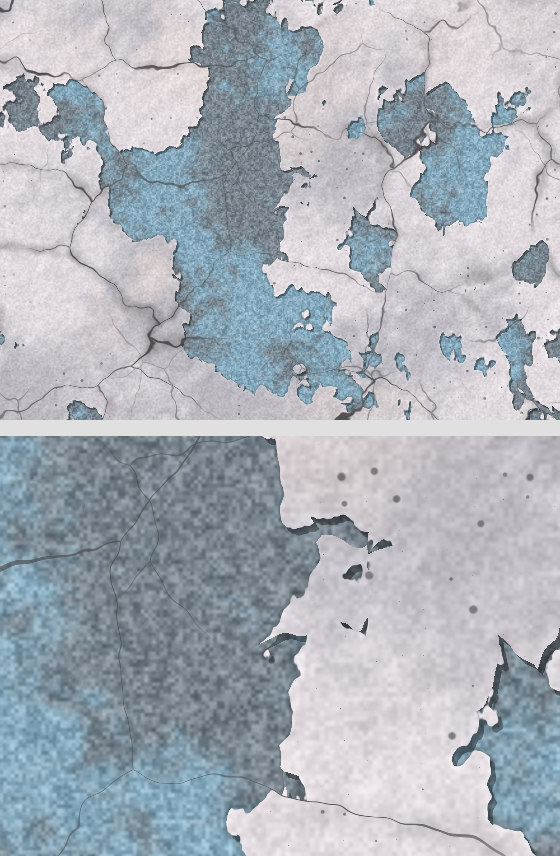
Top: the whole. Bottom: its middle third, enlarged.
This texture is drawn by a WebGL 2 fragment shader. Its source:

```glsl
#version 300 es
precision highp float;
// Cracked pale plaster paint flaking away from a grainy blue-grey wall.

uniform vec2 u_resolution;
out vec4 outColor;

const vec3 PAINT_LIGHT = vec3(0.880, 0.858, 0.876);
const vec3 PAINT_MID   = vec3(0.735, 0.725, 0.755);
const vec3 PAINT_WARM  = vec3(0.900, 0.855, 0.845);
const vec3 WALL_BLUE   = vec3(0.530, 0.670, 0.745);
const vec3 WALL_GREY   = vec3(0.475, 0.520, 0.555);
const vec3 CRACK_DARK  = vec3(0.270, 0.260, 0.270);
const vec2 PEEL_CENTER = vec2(0.54, 0.46);   // as a share of the canvas
const float PEEL_INNER = 0.28;
const float PEEL_OUTER = 0.66;
const float PEEL_SCALE = 5.4;
const float PLATE_SCALE = 3.3;               // paint plates per canvas height
const float CHIP_SCALE = 15.0;
const float HAIRLINE_SCALE = 5.0;
const float PIT_SCALE = 48.0;
const vec2 SHADOW_OFFSET = vec2(-0.004, 0.005);

vec2 hash22(vec2 cell) {
  uvec2 v = uvec2(ivec2(cell)) * 1664525u + 1013904223u;
  v.x += v.y * 1664525u;
  v.y += v.x * 1664525u;
  v ^= v >> 16u;
  v.x += v.y * 1664525u;
  v.y += v.x * 1664525u;
  v ^= v >> 16u;
  return vec2(v & 65535u) / 65535.0;
}

float noise(vec2 p) {
  vec2 i = floor(p), f = p - i;
  f = f * f * (3.0 - 2.0 * f);
  vec2 s = vec2(0.0, 1.0);
  return mix(mix(hash22(i).x, hash22(i + s.yx).x, f.x),
             mix(hash22(i + s.xy).x, hash22(i + s.yy).x, f.x), f.y);
}

float fbm(vec2 p) {
  float sum = 0.0, amp = 0.516;
  for (int i = 0; i < 5; i++) {
    sum += amp * noise(p);
    p = mat2(1.6, 1.2, -1.2, 1.6) * p + 17.3;
    amp *= 0.5;
  }
  return sum;
}

// Bends straight cell borders into wandering, slightly ragged fractures.
vec2 warp(vec2 p) {
  vec2 bend = vec2(fbm(p * 4.5 + 31.0), fbm(p * 4.5 + 67.0)) - 0.5;
  vec2 ragged = vec2(noise(p * 45.0 + 3.0), noise(p * 45.0 + 29.0)) - 0.5;
  return p + 0.20 * bend + 0.010 * ragged;
}

// Voronoi plates: x = distance to the border, y = random value of the plate.
vec2 plates(vec2 p) {
  vec2 base = floor(p), f = p - base, nearest = vec2(0.0), nearCell = vec2(0.0);
  float best = 8.0, border = 8.0;
  for (int y = -1; y <= 1; y++)
    for (int x = -1; x <= 1; x++) {
      vec2 cell = vec2(x, y);
      vec2 r = cell + hash22(base + cell) - f;
      if (dot(r, r) < best) { best = dot(r, r); nearest = r; nearCell = cell; }
    }
  for (int y = -2; y <= 2; y++)
    for (int x = -2; x <= 2; x++) {
      vec2 cell = nearCell + vec2(x, y);
      vec2 r = cell + hash22(base + cell) - f, d = r - nearest;
      if (dot(d, d) > 1e-4) border = min(border, dot(0.5 * (r + nearest), normalize(d)));
    }
  return vec2(border, hash22(base + nearCell + 91.0).y);
}

// x = peel level, positive where the wall is bare; y = distance to a plate border.
vec2 peel(vec2 p, float aspect) {
  vec2 bent = warp(p);
  vec2 plate = plates(bent * PLATE_SCALE);
  float chip = plates(bent * CHIP_SCALE * vec2(1.2, 0.8)).y;
  float reach = length(p - PEEL_CENTER * vec2(aspect, 1.0));
  float level = fbm(p * PEEL_SCALE + 8.0) - 0.5;
  level += mix(0.085, -0.23, smoothstep(PEEL_INNER, PEEL_OUTER, reach));
  level += 0.13 * (plate.y - 0.5) + 0.09 * (chip - 0.5);
  level += 0.20 * (fbm(p * vec2(26.0, 16.0)) - 0.5);
  return vec2(level, plate.x / PLATE_SCALE);
}

// Sparse round pits, one at most in each grid cell.
float pitMask(vec2 p) {
  vec2 cell = floor(p * PIT_SCALE), seed = hash22(cell + 211.0);
  float radius = 0.20 * seed.x * step(0.86, seed.y);
  float d = length(fract(p * PIT_SCALE) - mix(vec2(0.3), vec2(0.7), hash22(cell + 307.0)));
  return 1.0 - smoothstep(radius * 0.5, radius + 0.02, d);
}

vec3 paintColor(vec2 p, float aspect) {
  float tone = fbm(p * 3.0 + 40.0) - 0.10 * (p.x / aspect - 0.5);
  tone += 0.22 * (fbm(p * 38.0) - 0.5);
  vec3 color = mix(PAINT_MID, PAINT_LIGHT, smoothstep(0.36, 0.66, tone));
  float warmth = smoothstep(0.50, 0.72, fbm(p * 3.5 + 75.0)) * (1.0 - 0.6 * p.x / aspect);
  color = mix(color, PAINT_WARM, 0.8 * warmth);
  // Relief lit from the upper left
  vec2 tilt = vec2(-0.002, 0.002);
  float slope = fbm((p - tilt) * 24.0) - fbm((p + tilt) * 24.0);
  color += 0.28 * slope + 0.09 * (noise(p * 260.0) - 0.5);
  return color * (1.0 - 0.40 * pitMask(p) * smoothstep(0.42, 0.60, fbm(p * 5.0)));
}

vec3 wallColor(vec2 p) {
  float blue = smoothstep(0.38, 0.62, fbm(p * 7.0 + 53.0) + 0.30 * (fbm(p * 50.0) - 0.5));
  float grain = 0.6 * noise(p * 330.0) + 0.4 * noise(p * 150.0 + 5.0) - 0.5;
  return mix(WALL_GREY, WALL_BLUE, blue) + 0.34 * grain;
}

void main() {
  float pixel = 1.0 / u_resolution.y, aspect = u_resolution.x * pixel;
  vec2 p = gl_FragCoord.xy * pixel;
  vec2 here = peel(p, aspect);
  float edge = 2.5 * pixel;
  float bare = smoothstep(-edge, edge, here.x);
  float cover = 1.0 - smoothstep(-edge, edge, peel(p + SHADOW_OFFSET, aspect).x);

  // Bare wall with the cast shadow and a dark seam under the paint rim
  vec3 wall = wallColor(p) * (1.0 - 0.38 * cover);
  wall *= 1.0 - 0.20 * (1.0 - smoothstep(0.0, 0.025, here.x));

  // Paint with a raised pale lip and soiling beside the fractures
  vec3 paint = paintColor(p, aspect);
  paint += 0.04 * smoothstep(-0.035, -0.004, here.x);
  float soil = smoothstep(0.35, 0.70, fbm(p * 9.0 + 23.0));
  paint *= 1.0 - 0.20 * soil * (1.0 - smoothstep(0.0, 0.025, here.y));
  vec3 color = mix(paint, wall, bare);

  // Main fractures vary in width and fade out; hairlines stay thin
  float gap = mix(0.0002, 0.0045, pow(noise(p * 11.0 + 14.0), 4.0));
  float crack = 1.0 - smoothstep(gap - 0.5 * pixel, gap + pixel, here.y);
  crack *= smoothstep(0.25, 0.55, noise(p * 5.0 + 61.0)) * mix(0.9, 0.6, bare);
  float hair = plates(warp(p + 3.7) * HAIRLINE_SCALE).x / HAIRLINE_SCALE;
  hair = 1.0 - smoothstep(0.0002, 0.0002 + 1.2 * pixel, hair);
  hair *= 0.45 * smoothstep(0.52, 0.72, noise(p * 5.0 + 88.0));
  color = mix(color, CRACK_DARK, max(crack, hair));

  outColor = vec4(clamp(color, 0.0, 1.0), 1.0);
}
```
